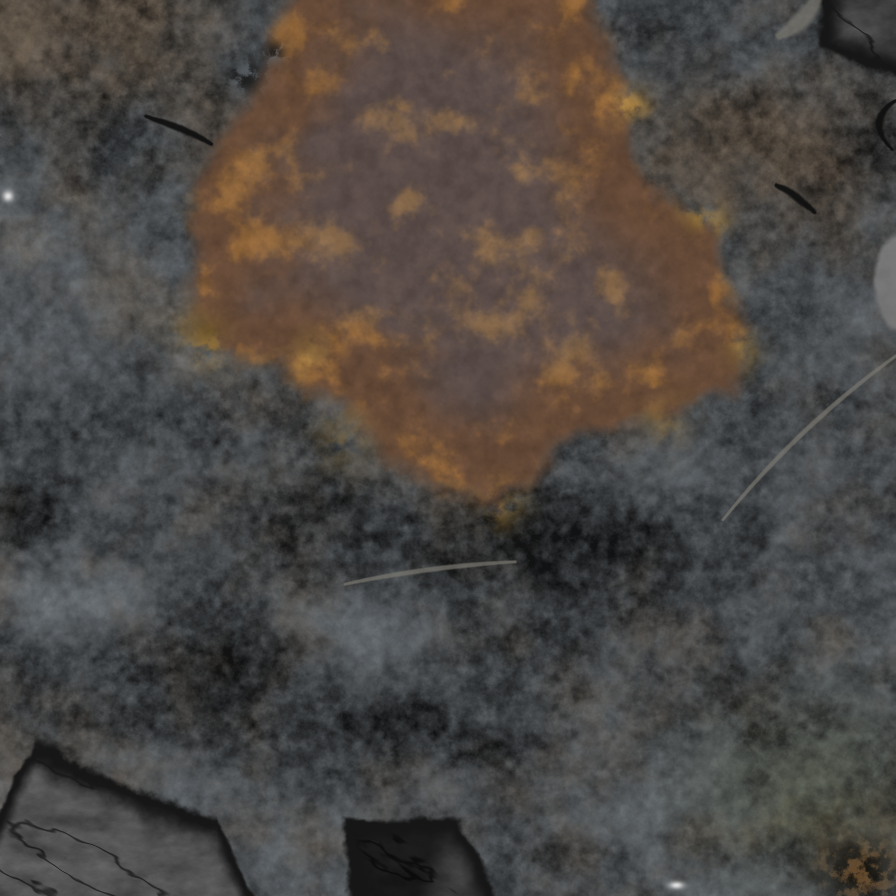
Give the GLSL for this texture, as a Shadertoy shader.

```glsl
// Weathered stony ground with a rust stain, seen from above.
// Layered noise makes the soil, a warped polygon bounds the stain,
// half-planes cut the rocks and tapered strokes draw straws and twigs.

const vec2 STAIN[16] = vec2[](
  vec2(.32, 1.1), vec2(.325, 1), vec2(.275, .9), vec2(.22, .8),
  vec2(.222, .62), vec2(.32, .592), vec2(.375, .54), vec2(.44, .48), vec2(.56, .432),
  vec2(.645, .515), vec2(.735, .526), vec2(.815, .565), vec2(.835, .635),
  vec2(.79, .745), vec2(.725, .8), vec2(.65, 1.02));

// Crusts: centre, radius, strength
const vec4 CRUST[8] = vec4[](
  vec4(.232, .622, .027, .9), vec4(.34, .608, .022, .6), vec4(.697, .88, .02, .8),
  vec4(.783, .754, .022, .9), vec4(.828, .61, .022, .6), vec4(.562, .438, .024, .6),
  vec4(.385, .51, .03, .4), vec4(.74, .53, .03, .45));

// Soil shading: centre, radius, brightness change
const vec4 SHADE[10] = vec4[](
  vec4(.17, .56, .07, -.1), vec4(.03, .43, .05, -.13), vec4(.38, .415, .1, -.11),
  vec4(.66, .39, .09, -.1), vec4(.42, .2, .09, -.14), vec4(.25, .25, .07, -.09),
  vec4(.06, .33, .07, .07), vec4(.4, .28, .06, .1),
  vec4(.72, .13, .08, .06), vec4(.68, .49, .05, .08));

float hash(vec2 p) {
  vec3 q = fract(p.xyx * .1031);
  q += dot(q, q.yzx + 33.33);
  return fract((q.x + q.y) * q.z);
}

float noise(vec2 p) {
  vec2 i = floor(p), f = fract(p);
  f = f * f * (3. - 2. * f);
  return mix(mix(hash(i), hash(i + vec2(1, 0)), f.x),
             mix(hash(i + vec2(0, 1)), hash(i + 1.), f.x), f.y);
}

float fbm(vec2 p) {
  float sum = 0., amp = .475;
  for (int i = 0; i < 5; i++) {
    sum += amp * noise(p);
    p = mat2(1.6, 1.2, -1.2, 1.6) * p + 17.;
    amp *= .55;
  }
  return sum;
}

float glow(vec2 p, vec2 centre, vec2 radius) {
  vec2 q = (p - centre) / radius;
  return exp(-dot(q, q));
}

float stainDistance(vec2 p) {
  float d = 10., side = 1.;
  for (int i = 0, j = 15; i < 16; j = i, i++) {
    vec2 e = STAIN[j] - STAIN[i], w = p - STAIN[i];
    vec2 b = w - e * clamp(dot(w, e) / dot(e, e), 0., 1.);
    d = min(d, dot(b, b));
    bvec3 c = bvec3(p.y >= STAIN[i].y, p.y < STAIN[j].y, e.x * w.y > e.y * w.x);
    if (all(c) || all(not(c))) side = -side;
  }
  return side * sqrt(d);
}

// Coverage of a bowed stroke that thins towards both ends
float stroke(vec2 p, vec2 a, vec2 b, float width, float bow) {
  vec2 e = b - a;
  float t = clamp(dot(p - a, e) / dot(e, e), 0., 1.), arc = 4. * t * (1. - t);
  vec2 q = a + e * t + vec2(-e.y, e.x) * bow * arc;
  float w = width * (.45 + .55 * arc);
  return 1. - smoothstep(w * .4, w + .0012, length(p - q));
}

vec3 soil(vec2 p) {
  float broad = fbm(p * vec2(5, 8) + 3.), mid = fbm(p * 25.), grain = fbm(p * 95.);
  float tone = .06 + .25 * broad + .2 * mid;
  vec2 warped = p + .05 * (vec2(mid, broad) - .5);
  for (int i = 0; i < 10; i++)
    tone += SHADE[i].w * glow(warped, SHADE[i].xy, SHADE[i].z * vec2(1.5, .8));
  tone += (grain - .5) * mix(.3, .16, smoothstep(.2, .36, tone));
  float warm = glow(p, vec2(.08, .96), vec2(.2, .1)) + glow(p, vec2(.88, .83), vec2(.14, .1));
  warm += 1.6 * (fbm(p * 14. + 40.) - .48);
  vec3 tint = mix(vec3(.95, 1, 1.04), vec3(1.13, 1, .86), clamp(warm, 0., 1.));
  tint.b -= .15 * glow(p, vec2(.91, .12), vec2(.13, .1));
  return max(tone, .07) * tint;
}

vec3 addRock(vec3 col, vec2 p, float d, float tone) {
  d += .022 * (fbm(p * 30.) - .5);
  float crack = abs(fbm(p * vec2(9, 16) + p.yx * 5.) - .5);
  float shade = tone * (.65 + .7 * fbm(p * vec2(35, 60)));
  shade *= mix(.45, 1., smoothstep(0., .035, crack));
  shade = mix(.085, shade, smoothstep(.006, .032, -d));
  return mix(col, vec3(shade), 1. - smoothstep(-.004, .004, d));
}

void mainImage(out vec4 fragColor, in vec2 fragCoord) {
  vec2 p = fragCoord / iResolution.xy;
  vec3 col = soil(p);

  // Stain: orange rim, mauve core, ochre mottling
  vec2 warp = vec2(fbm(p * 18.), fbm(p * 18. + 60.)) - .5;
  float d = stainDistance(p + .05 * warp), mottle = fbm(p * 22. + 9.);
  float core = smoothstep(.04, .13, .06 * warp.x - d);
  vec3 rust = mix(vec3(.39, .285, .215), vec3(.35, .295, .28), core);
  rust += vec3(.17, .11, .01) * smoothstep(.5, .8, mottle);
  rust *= .84 + .32 * fbm(p * 70.);
  col = mix(col, rust, 1. - smoothstep(-.016, .014, d));
  float flake = smoothstep(.25, .6, fbm(p * 48.));
  for (int i = 0; i < 8; i++) {
    float crust = CRUST[i].w * glow(p + .035 * warp, CRUST[i].xy, CRUST[i].zz);
    col = mix(col, vec3(.62, .48, .24) * (.5 + mottle), crust * flake);
  }

  // Corner rocks and a pale stone
  float slab = max(max(p.y - .1 - 1.8 * p.x, p.y - .188 + .42 * p.x), p.y - .57 + 2. * p.x);
  col = addRock(col, p, slab * .7, .31);
  float block = max(max(.385 - p.x, p.y - .087), p.x + .4 * p.y - .55);
  col = addRock(col, p, block, mix(.1, .23, smoothstep(.46, .5, p.x - p.y * .3)));
  col = addRock(col, p, max(.918 - p.x, 1.39 - .48 * p.x - p.y), .25);
  float pale = length((p - vec2(1.005, .68)) / vec2(.03, .058)) + .5 * warp.x;
  col = mix(col, vec3(.37 + .16 * mottle), 1. - smoothstep(.85, 1.05, pale));

  // Rusty tuft
  float fleck = smoothstep(.4, .65, fbm(p * 85. + 5.));
  vec3 tuft = mix(vec3(.07, .06, .04), vec3(.42, .3, .17), fleck);
  col = mix(col, tuft, .85 * glow(p, vec2(.96, .025), vec2(.04, .035)));

  // Pale straws, dark twigs
  float straw = stroke(p, vec2(.807, .42), vec2(1.01, .61), .0028, .035);
  straw = max(straw, stroke(p, vec2(.385, .348), vec2(.575, .373), .003, .02));
  straw = max(straw, stroke(p, vec2(.87, .96), vec2(.915, 1.01), .012, -.1));
  col = mix(col, vec3(.48, .47, .44), .7 * straw);
  vec2 jag = p + .008 * warp;
  float twig = stroke(jag, vec2(.163, .871), vec2(.235, .838), .0045, .03);
  twig = max(twig, stroke(jag, vec2(.867, .793), vec2(.908, .762), .005, .08));
  twig = max(twig, stroke(jag, vec2(1.005, .89), vec2(.995, .832), .005, -.3));
  col = mix(col, vec3(.06), .95 * twig);

  // Grey chips and bright flecks
  float chips = glow(p, vec2(.275, .915), vec2(.018)) + glow(p, vec2(.306, .942), vec2(.012));
  col = mix(col, mix(vec3(.1), vec3(.36, .39, .41), fleck), .8 * min(chips, 1.));
  float bright = glow(p, vec2(.009, .781), vec2(.006)) + glow(p, vec2(.755, .012), vec2(.008, .004));
  col = mix(col, vec3(.88), min(bright, 1.));
  fragColor = vec4(clamp(col, 0., 1.), 1);
}
```
